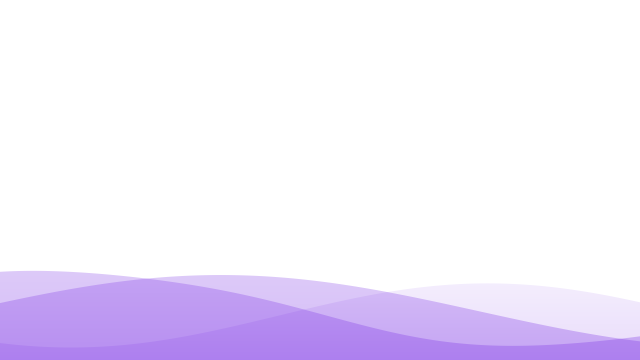
This background is drawn by a WebGL 2 fragment shader. Its source:

```glsl
#version 300 es
precision highp float;

uniform vec2 u_resolution;
out vec4 fragColor;

const float PI = 3.14159265;
const vec3 PAPER = vec3(1.0);
const vec3 VIOLET = vec3(0.50, 0.22, 0.90);

// Each wave: crest x, half period, middle height, amplitude
const vec4 LEFT_WAVE = vec4(0.052, 0.749, 0.1435, 0.1042);
const vec4 MIDDLE_WAVE = vec4(0.345, 0.807, 0.1354, 0.1007);
const vec4 RIGHT_WAVE = vec4(0.762, 0.651, 0.1238, 0.0891);
const float LEFT_SHOULDER = 0.019;

// Opacity at the crest and at the bottom of the canvas
const vec2 STRONG_VEIL = vec2(0.27, 0.34);
const vec2 FAINT_VEIL = vec2(0.09, 0.18);

// Cosine swell with a cubed sine that broadens its falling slope
float waveHeight(float x, vec4 wave, float shoulder) {
    float phase = PI * (x - wave.x) / wave.y;
    float s = sin(phase);
    return wave.z + wave.w * cos(phase) + shoulder * s * s * s;
}

// Lay one translucent wave over the colour, denser towards the bottom
vec3 addWave(vec3 color, vec2 uv, vec4 wave, float shoulder, vec2 veil) {
    float edge = waveHeight(uv.x, wave, shoulder) - uv.y;
    float coverage = clamp(edge * u_resolution.y + 0.5, 0.0, 1.0);
    float opacity = mix(veil.y, veil.x, clamp(uv.y / (wave.z + wave.w), 0.0, 1.0));
    return mix(color, VIOLET, coverage * opacity);
}

void main() {
    vec2 uv = gl_FragCoord.xy / u_resolution;
    vec3 color = PAPER;
    color = addWave(color, uv, RIGHT_WAVE, 0.0, FAINT_VEIL);
    color = addWave(color, uv, LEFT_WAVE, LEFT_SHOULDER, STRONG_VEIL);
    color = addWave(color, uv, MIDDLE_WAVE, 0.0, STRONG_VEIL);
    fragColor = vec4(color, 1.0);
}
```
